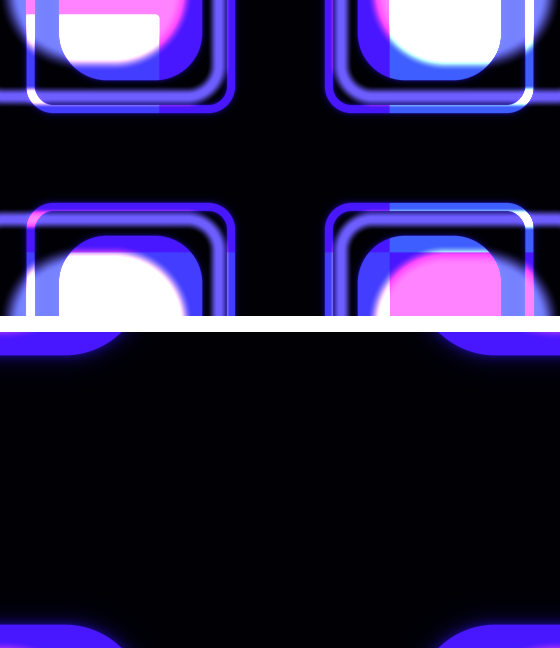
Top, the full canvas; bottom, a detail of the centre.
Write a Shadertoy shader that draws this background.

```glsl
#define FRAME_CENTER 0.472
#define FRAME_HALF 0.330
#define LINE_HALF 0.0128
#define PILL_HALF 0.226
#define SOFT_CENTER 0.583
#define SOFT_HALF 0.389
#define ORB_HALF 0.278
#define SPLIT_LEFT -0.382
#define SPLIT_RIGHT 0.347
#define SPLIT_TOP 0.4537
#define SPLIT_LOW -0.2986

float roundBox(vec2 p, float halfSize, float radius) {
    vec2 q = abs(p) - halfSize + radius;
    return length(max(q, 0.0)) + min(max(q.x, q.y), 0.0) - radius;
}

float fillMask(float d) {
    float px = 0.75 / iResolution.y;
    return smoothstep(px, -px, d);
}

// Green level of the patches that break the mirror symmetry
float patchGreen(vec2 p) {
    float low = fillMask(p.y - SPLIT_LOW);
    float right = fillMask(SPLIT_RIGHT - p.x);
    float corner = fillMask(roundBox(p - vec2(SPLIT_LEFT - 0.5, SPLIT_TOP - 0.5), 0.5, 0.012));
    corner *= step(0.0, p.y);
    return 0.09 + 0.15 * (low * (1.0 - right) + corner) + 0.28 * right * (1.0 - low);
}

void mainImage(out vec4 fragColor, in vec2 fragCoord) {
    vec2 p = (fragCoord - 0.5 * iResolution.xy) / iResolution.y;
    vec2 cell = abs(p); // two by two mirrored repeats

    // Crisp frame and filled rounded square
    float frameDist = roundBox(cell - FRAME_CENTER, FRAME_HALF, 0.085);
    float lineDist = abs(frameDist + LINE_HALF) - LINE_HALF;
    float pillDist = roundBox(cell - FRAME_CENTER, PILL_HALF, 0.15);
    float solid = max(fillMask(lineDist), fillMask(pillDist));

    // Blurred larger copy: outline and orb
    float softDist = abs(roundBox(cell - SOFT_CENTER, SOFT_HALF, 0.10));
    float softLine = smoothstep(0.036, 0.004, softDist);
    float orbDist = roundBox(cell - SOFT_CENTER, ORB_HALF, 0.22);
    float orb = smoothstep(0.03, -0.035, orbDist);
    float glow = max(softLine, orb);

    // Solid shapes over the blur; overlaps burn to pink or white
    float green = patchGreen(p);
    vec3 solidColor = vec3(0.295 - 0.14 * green, green, 1.0);
    vec3 softColor = mix(vec3(0.43, 0.37, 1.0), vec3(0.46, 0.51, 1.0), orb);
    vec3 burn = vec3(1.6, 5.6 * green - 0.08, 1.0);
    vec3 color = vec3(0.0, 0.0, 0.02) + softColor * glow;
    color = mix(color, solidColor + burn * glow, solid);

    // Thin halo around the crisp edges
    float halo = exp(-max(min(lineDist, pillDist), 0.0) * 150.0);
    color += vec3(0.07, 0.03, 0.40) * halo * (1.0 - solid);

    fragColor = vec4(clamp(color, 0.0, 1.0), 1.0);
}
```
